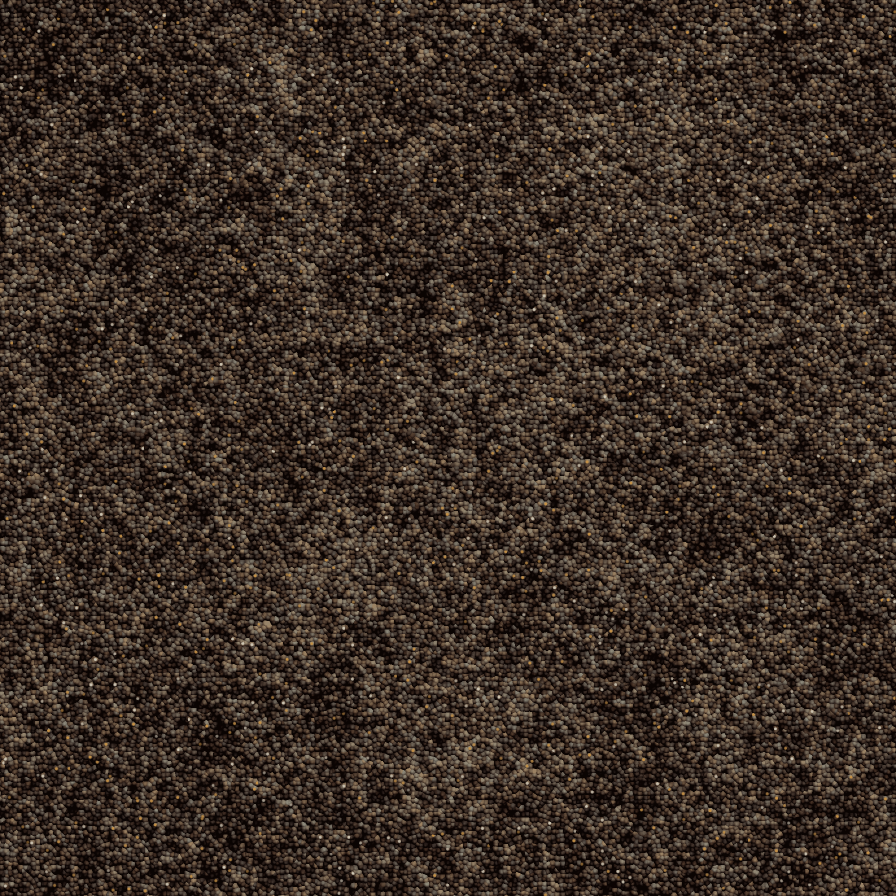
Reproduce this texture procedurally as a Shadertoy shader.

```glsl
#define GRAINS 205.0
#define CLUMPS 74.0
#define LUMPS 36.0
#define LUMP_SHARE 0.13
#define GLINT_SHARE 0.022
#define MEDIAN 0.37
#define CONTRAST 1.36
#define SHADOW vec3(0.04, 0.014, 0.009)
#define SOIL vec3(0.22, 0.16, 0.13)
#define DUST vec3(0.51, 0.45, 0.37)
#define GOLD vec3(0.78, 0.57, 0.27)
#define LIGHT vec2(0.35, 0.94)

vec3 hash3(vec2 p) {
    vec3 q = fract(p.xyx * vec3(0.1031, 0.1030, 0.0973));
    q += dot(q, q.yxz + 33.33);
    return fract((q.xxy + q.yzz) * q.zyx);
}

float noise(vec2 p) {
    vec2 i = floor(p), f = fract(p);
    f = f * f * (3.0 - 2.0 * f);
    float low = mix(hash3(i).x, hash3(i + vec2(1, 0)).x, f.x);
    float high = mix(hash3(i + vec2(0, 1)).x, hash3(i + vec2(1, 1)).x, f.x);
    return mix(low, high, f.y);
}

float clumpHeight(vec2 uv) {
    return 0.6 * noise(uv * CLUMPS) + 0.4 * noise(uv * CLUMPS * 2.1 + 17.0);
}

// Nearest grain: offset from its centre, distance; its cell goes to id
vec3 nearestGrain(vec2 p, out vec2 id) {
    vec2 base = floor(p);
    vec3 best = vec3(0.0, 0.0, 9.0);
    id = base;
    for (int y = -1; y <= 1; y++)
    for (int x = -1; x <= 1; x++) {
        vec2 cell = base + vec2(x, y);
        vec2 offset = p - cell - 0.1 - 0.8 * hash3(cell + 5.0).xy;
        float d = length(offset);
        if (d < best.z) {
            best = vec3(offset, d);
            id = cell;
        }
    }
    return best;
}

// Scattered crumbs: x = coverage, y = lit dome, z = shadow below
vec3 lumps(vec2 uv) {
    vec2 wobble = vec2(noise(uv * 110.0), noise(uv * 110.0 + 40.0)) - 0.5;
    vec2 p = uv * LUMPS + 0.35 * wobble;
    vec2 base = floor(p);
    vec3 result = vec3(0.0);
    float rough = smoothstep(0.3, 1.0, 0.6 * uv.x + 0.4 * uv.y);
    for (int y = -1; y <= 1; y++)
    for (int x = -1; x <= 1; x++) {
        vec2 cell = base + vec2(x, y);
        vec3 rnd = hash3(cell + 91.0);
        if (rnd.z > LUMP_SHARE * (0.5 + rough)) continue;
        float radius = mix(0.12, 0.32, fract(rnd.z * 171.0));
        vec2 offset = (p - cell - 0.2 - 0.6 * rnd.xy) / radius;
        float cover = 1.0 - smoothstep(0.75, 1.1, length(offset));
        float shade = 1.0 - smoothstep(0.6, 1.5, length(offset + 0.6 * LIGHT));
        result.z = max(result.z, shade);
        if (cover > result.x) result.xy = vec2(cover, dot(offset, LIGHT));
    }
    return result;
}

vec3 soil(vec2 uv) {
    vec2 id;
    vec3 grain = nearestGrain(uv * GRAINS, id);
    vec3 rnd = hash3(id + 211.0);

    // Each grain has its own shade, a lit side and a dark rim
    float tone = 0.58 * (rnd.x - 0.5);
    tone += 0.48 * dot(grain.xy, LIGHT) - 0.6 * (grain.z - 0.42);

    // Clumps and hollows under the same light
    float height = clumpHeight(uv);
    float slope = height - clumpHeight(uv + LIGHT * 0.004);
    tone += 0.5 * (height - 0.5) + 0.3 * slope;

    // Crumbs on top
    vec3 lump = lumps(uv);
    tone -= 0.28 * lump.z * (1.0 - lump.x);
    tone = mix(tone, 0.55 * tone + 0.06 + 0.16 * lump.y, lump.x);

    // Broad unevenness, lighter towards the middle
    tone += 0.14 * (noise(uv * 6.0 + 3.0) - 0.5) + 0.10 * (noise(uv * 19.0) - 0.5);
    tone += 0.03 - 0.14 * dot(uv - 0.5, uv - 0.5);

    tone = clamp(MEDIAN + CONTRAST * tone, 0.0, 1.15);
    vec3 color = tone < 0.38 ? mix(SHADOW, SOIL, tone / 0.38)
                             : mix(SOIL, DUST, (tone - 0.38) / 0.62);

    // Rusty to grey tint, then a few mineral glints
    color *= 1.0 + (rnd.y - 0.5) * vec3(0.12, -0.04, -0.22);
    float glint = step(1.0 - GLINT_SHARE, rnd.z) * (1.0 - smoothstep(0.2, 0.5, grain.z));
    vec3 mineral = mix(GOLD, vec3(0.8, 0.77, 0.7), step(0.6, rnd.y));
    return mix(color, mineral, glint * (0.5 + 0.5 * rnd.x));
}

void mainImage(out vec4 fragColor, in vec2 fragCoord) {
    // Four samples per pixel smooth the edges
    vec3 sum = vec3(0.0);
    for (int i = 0; i < 4; i++) {
        vec2 shift = (vec2(i & 1, i >> 1) - 0.5) * 0.5;
        sum += soil((fragCoord + shift) / iResolution.y);
    }
    fragColor = vec4(sum / 4.0, 1.0);
}
```
